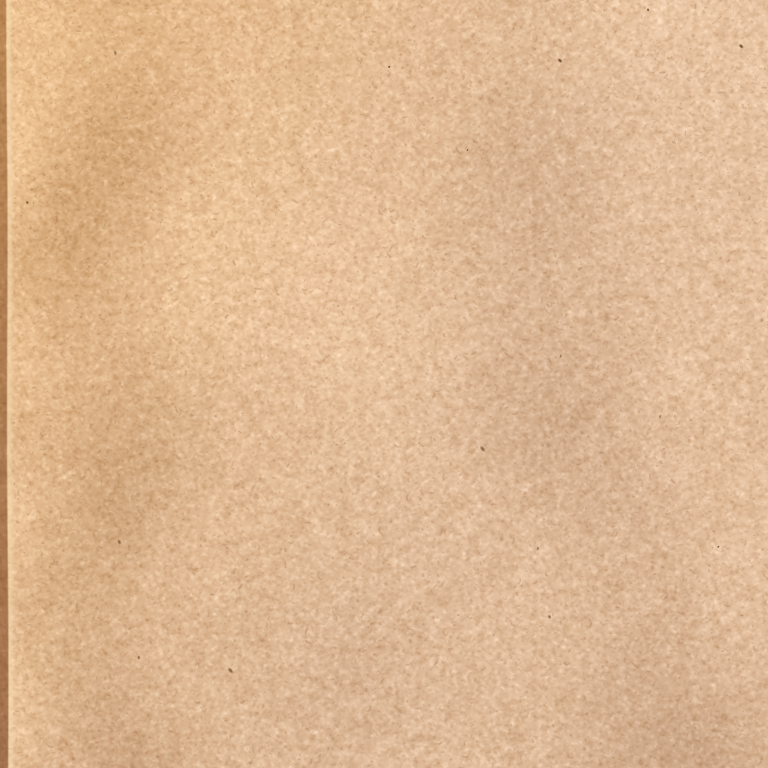
A Shadertoy shader for this texture:

```glsl
// Aged kraft paper: soft warm stains, fine pulp grain, short fibres, dark flecks and a folded left edge.

const vec3 WARM_LIGHT = vec3(0.94, 0.775, 0.585);
const vec3 WARM_DARK  = vec3(0.755, 0.56, 0.355);
const vec3 PINK_LIGHT = vec3(0.935, 0.795, 0.66);
const vec3 PINK_DARK  = vec3(0.71, 0.56, 0.44);
const vec3 FIBRE_TINT = vec3(0.62, 0.43, 0.27);
const vec3 FLECK_TINT = vec3(0.38, 0.25, 0.13);
const vec3 FOLD_TOP   = vec3(0.73, 0.53, 0.33);
const vec3 FOLD_BASE  = vec3(0.63, 0.44, 0.30);
const vec3 RIM_TINT   = vec3(0.96, 0.85, 0.69);

const float GRAIN_CELLS    = 240.0;
const float MOTTLE_CELLS   = 135.0;
const float CLUMP_CELLS    = 60.0;
const float GRAIN_CONTRAST = 0.10;
const float FIBRE_CELLS    = 95.0;
const float FLECK_CELLS    = 9.0;
const float FLECK_SHARE    = 0.20;
const float FOLD_WIDTH     = 0.0085;

vec3 hash3(vec2 p) {
    vec3 q = fract(p.xyx * vec3(0.1031, 0.1030, 0.0973));
    q += dot(q, q.yxz + 33.33);
    return fract((q.xxy + q.yzz) * q.zyx);
}

mat2 turn(float a) { return mat2(cos(a), -sin(a), sin(a), cos(a)); }

// Cellular noise: one light or dark, randomly stretched smudge per cell
float pulp(vec2 p) {
    vec2 id = floor(p);
    float sum = 0.0;
    for (int y = -1; y <= 1; y++)
    for (int x = -1; x <= 1; x++) {
        vec2 cell = id + vec2(x, y);
        vec3 place = hash3(cell + 5.0), look = hash3(cell + 53.0);
        vec2 d = turn((look.x - 0.5) * 2.6) * (p - cell - place.xy);
        d *= vec2(1.5, mix(1.8, 3.0, look.y));
        sum += (place.z * 2.0 - 1.0) * exp(-dot(d, d));
    }
    return sum;
}

// Layered, warped sines in about -1..1
float cloud(vec2 p) {
    float sum = 0.0, weight = 0.5;
    for (int i = 0; i < 5; i++) {
        p += 0.6 * sin(p.yx * 1.3 + float(i) * 1.7);
        sum += weight * sin(p.x) * cos(p.y);
        p = mat2(0.8, 0.6, -0.6, 0.8) * p * 1.8;
        weight *= 0.55;
    }
    return sum;
}

float bell(float x) { return exp(-x * x); }

// Broad stains: 0 is pale, 1 is dark
float stain(vec2 uv) {
    float drop = 1.0 - uv.y;
    float leftPath = 0.14 + 0.04 * sin(uv.y * 13.0 + 2.2);
    float rightPath = 0.67 + 0.24 * drop * drop;
    float left = bell((uv.x - leftPath) / 0.09) * (0.75 + 0.25 * sin(uv.y * 14.0 + 3.2));
    float right = bell((uv.x - rightPath) / 0.12) * (0.75 + 0.25 * sin(uv.y * 17.0 + 1.0));
    float paleRim = bell((uv.x - 0.025) / 0.03) * (0.5 + 0.5 * sin(uv.y * 26.0));
    return 0.14 + 0.36 * left + 0.24 * right + 0.18 * drop * drop - 0.18 * paleRim
        + 0.13 * cloud(uv * 8.0 + 1.5);
}

// Short soft fibres: x is dark cover, y is light cover
vec2 fibres(vec2 uv, float cells) {
    vec2 p = uv * cells, id = floor(p), cover = vec2(0.0);
    for (int y = -1; y <= 1; y++)
    for (int x = -1; x <= 1; x++) {
        vec2 cell = id + vec2(x, y);
        vec3 place = hash3(cell + 17.0), look = hash3(cell + 71.0);
        vec2 d = turn((place.z - 0.5) * 3.0) * (p - cell - place.xy);
        d.y += (look.x - 0.5) * 2.5 * d.x * d.x;
        float reach = 0.34 * look.y * look.y * look.y;
        float dist = length(vec2(max(abs(d.x) - reach, 0.0), d.y));
        float line = (1.0 - smoothstep(0.0, 0.22, dist)) * look.z * look.z;
        cover = max(cover, look.x < 0.68 ? vec2(line, 0.0) : vec2(0.0, line));
    }
    return cover;
}

// Sparse, slightly stretched dark flecks
float flecks(vec2 uv) {
    vec2 p = uv * FLECK_CELLS, cell = floor(p);
    vec3 place = hash3(cell + 131.0), look = hash3(cell + 207.0);
    vec2 d = p - cell - mix(vec2(0.1), vec2(0.9), place.xy);
    d = vec2(d.x + d.y * (look.y - 0.5), d.y * mix(0.55, 1.0, look.z));
    float radius = mix(0.013, 0.026, look.y * look.y);
    float spot = 1.0 - smoothstep(radius * 0.2, radius * 1.3, length(d));
    return spot * step(place.z, FLECK_SHARE) * mix(0.45, 0.9, look.z);
}

void mainImage(out vec4 fragColor, in vec2 fragCoord) {
    vec2 uv = fragCoord / iResolution.xy;

    // Stained sheet, warm at upper left and pinker at lower right
    float pinkness = smoothstep(-0.05, 0.80, uv.x * 0.85 + (1.0 - uv.y) * 0.40);
    float shade = clamp(stain(uv), 0.0, 1.0);
    vec3 color = mix(mix(WARM_LIGHT, PINK_LIGHT, pinkness),
                     mix(WARM_DARK, PINK_DARK, pinkness), shade);

    // Pulp grain
    float grain = 0.6 * pulp(uv * GRAIN_CELLS) + 0.32 * pulp(uv * MOTTLE_CELLS + 40.0)
                + 0.10 * pulp(uv * CLUMP_CELLS + 90.0);
    color += grain * GRAIN_CONTRAST * vec3(0.8, 1.0, 1.15);

    // Fibres and flecks
    vec2 cover = max(fibres(uv, FIBRE_CELLS), 0.8 * fibres(uv + 3.7, FIBRE_CELLS * 1.5));
    color = mix(color, FIBRE_TINT, 0.36 * cover.x);
    color = mix(color, RIM_TINT, 0.40 * cover.y);
    color = mix(color, FLECK_TINT, flecks(uv));

    // Pale rim beside the dark folded edge
    float fold = FOLD_WIDTH + 0.002 * (1.0 - uv.y) + 0.0006 * sin(uv.y * 11.0);
    color = mix(color, RIM_TINT, 0.6 * bell((uv.x - fold - 0.003) / 0.004));
    vec3 foldColor = mix(FOLD_BASE, FOLD_TOP, uv.y) + grain * 0.06;
    color = mix(foldColor, color, smoothstep(fold - 0.0015, fold + 0.0015, uv.x));

    fragColor = vec4(clamp(color, 0.0, 1.0), 1.0);
}
```
